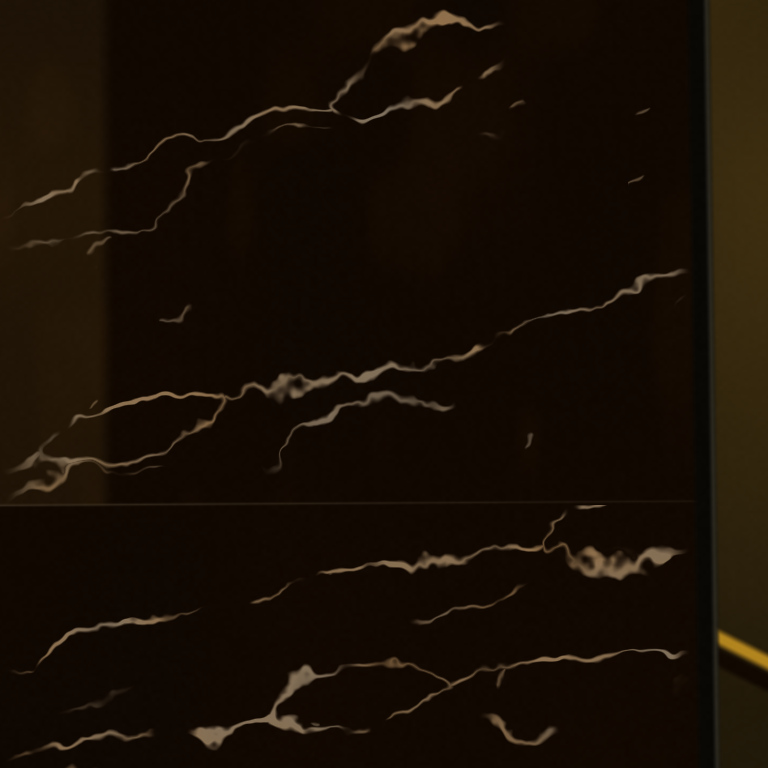
Write a WebGL 2 fragment shader that draws this texture.

```glsl
#version 300 es
precision highp float;
// Polished black marble slabs with broken pale veins, a joint and a dim olive border.

#define BASE vec3(0.064, 0.030, 0.004)
#define VEIN_COLOR vec3(0.53, 0.45, 0.35)
#define OLIVE vec3(0.195, 0.146, 0.050)
#define REFLECTION vec3(0.125, 0.080, 0.025)
#define JOINT_Y 0.342
#define EDGE_X 0.927
#define VEIN_WIDTH 0.0036
#define SOFTNESS 0.0027
#define WARP 0.055
#define VEIN_COUNT 4

uniform vec2 u_resolution;
out vec4 fragColor;

float hash(vec2 p) {
  return fract(sin(dot(p, vec2(127.1, 311.7))) * 43758.55);
}

float noise(vec2 p) {
  vec2 i = floor(p), f = fract(p);
  f = f * f * (3.0 - 2.0 * f);
  return mix(mix(hash(i), hash(i + vec2(1, 0)), f.x),
             mix(hash(i + vec2(0, 1)), hash(i + vec2(1, 1)), f.x), f.y);
}

vec2 noise2(vec2 p) {
  return vec2(noise(p), noise(p + 37.3)) - 0.5;
}

// Soft-edged stroke coverage for a distance and a half width.
float stroke(float d, float halfWidth, float soft) {
  return 1.0 - smoothstep(halfWidth - soft, halfWidth + soft, d);
}

// Bends straight lines into jagged mineral paths.
vec2 crumple(vec2 p, float seed) {
  return p + WARP * noise2(p * 6.0 + seed)
           + 0.030 * noise2(p * 20.0 + seed)
           + 0.013 * noise2(p * 52.0 + seed)
           + 0.005 * noise2(p * 110.0 + seed);
}

// Approximate distance to an ellipse outline; negative inside.
float ellipse(vec2 q, vec2 r) {
  float k = length(q / r);
  return k * (k - 1.0) / max(length(q / (r * r)), 0.001);
}

// One rising vein: a main strand that splits around a loop, and a broken side strand.
float vein(vec2 uv, float i, float soft) {
  float seed = 13.7 * i + 4.1;
  vec2 p = crumple(uv, seed);
  float slope = 0.17 + 0.06 * i;
  float start = 0.09 * i + 0.05 * i * i;
  vec2 along = normalize(vec2(1.0, slope));
  vec2 across = vec2(-along.y, along.x);

  float loopX = fract(0.46 + 0.36 * i);
  vec2 q = p - vec2(loopX, start + slope * loopX);
  q = vec2(dot(q, along), dot(q, across));
  float loopEdge = ellipse(q, vec2(0.12, 0.040));
  float strand = loopEdge > 0.0 ? abs(q.y) : 1.0;

  // Thickness swells into knots and frays into gaps.
  float swell = 0.6 * noise(uv * 18.0 + seed) + 0.4 * noise(uv * 48.0 + seed);
  float width = VEIN_WIDTH * (0.30 + 2.1 * swell * swell);
  float patches = 0.55 * noise(uv * 12.0 + seed * 3.0) + 0.45 * noise(uv * 42.0 + seed);
  float main = stroke(min(strand, abs(loopEdge)), width, soft) * smoothstep(0.27, 0.46, patches);

  float sideGaps = smoothstep(0.50, 0.64, 0.6 * noise(uv * 8.0 + seed * 5.0) + 0.4 * patches);
  float sideDistance = abs(q.y + 0.060 + 0.030 * sin(q.x * 14.0 + seed));
  float side = stroke(sideDistance, width * 0.8, soft) * sideGaps * 0.8;

  float last = i > 2.5 ? 0.66 : 0.90;
  float extent = smoothstep(0.0, 0.06, uv.x) * (1.0 - smoothstep(last - 0.03, last, uv.x));
  float panel = i < 1.5 ? step(uv.y, JOINT_Y) : step(JOINT_Y, uv.y);
  return max(main, side) * extent * panel * (0.50 + 0.85 * swell);
}

// Sparse slanted chips scattered over a jittered grid.
float flecks(vec2 uv, float soft) {
  vec2 cell = floor(uv * 11.0);
  vec2 jitter = 0.3 + 0.4 * vec2(hash(cell), hash(cell + 5.0));
  vec2 q = crumple(uv, 2.0) - (cell + jitter) / 11.0;
  q = vec2(q.x + 0.6 * q.y, q.y - 0.6 * q.x);
  return stroke(ellipse(q, vec2(0.010, 0.003)), 0.0, soft) * step(0.90, hash(cell + 9.0));
}

void main() {
  vec2 uv = gl_FragCoord.xy / u_resolution;
  float soft = max(SOFTNESS, 1.0 / u_resolution.y);
  float upper = smoothstep(-soft, soft, uv.y - JOINT_Y);
  float cloud = noise(uv * vec2(5.0, 4.0) + 8.0);

  // Polished stone with a faint reflection along the upper left.
  vec3 color = BASE * (0.9 + 0.2 * cloud);
  float sheen = (1.0 - smoothstep(0.125, 0.150, uv.x)) * upper;
  color = mix(color, REFLECTION * (0.8 + 0.4 * cloud), sheen * 0.9);
  color += vec3(0.018, 0.010, 0.003) * upper * smoothstep(0.6, 0.9, noise(uv * vec2(16.0, 7.0)));

  // Veins and chips, tinted from amber to pale grey.
  float mineral = 0.55 * flecks(uv, soft);
  for (int i = 0; i < VEIN_COUNT; i++) mineral = max(mineral, vein(uv, float(i), soft));
  vec3 tint = VEIN_COLOR * mix(vec3(1.08, 0.97, 0.80), vec3(0.92, 0.97, 1.05), noise(uv * 14.0));
  color = mix(color, tint, clamp(mineral, 0.0, 1.0));

  // Thin joint between the slabs.
  float joint = stroke(abs(uv.y - JOINT_Y - 0.006 * uv.x), 0.0007, soft);
  color = mix(color, vec3(0.28, 0.23, 0.16), joint * (0.85 - 0.6 * uv.x));

  // Dark slab edge, grey rim and the olive border beyond.
  float side = uv.x - EDGE_X + 0.014 * (uv.y - 0.5);
  color = mix(color, vec3(0.035, 0.030, 0.018), smoothstep(-0.030, -0.018, side));
  float fade = mix(0.62, 1.05, smoothstep(0.05, 0.65, uv.y)) * (0.85 + 0.3 * cloud);
  vec3 border = OLIVE * fade;
  float trim = uv.y - 0.165 + 0.50 * (uv.x - 0.945);
  border = mix(border, BASE, stroke(abs(trim + 0.026), 0.012, 0.006));
  border = mix(border, vec3(0.70, 0.52, 0.12), stroke(abs(trim), 0.009, 0.006));
  color = mix(color, border, smoothstep(-0.003, 0.008, side));
  color = mix(color, vec3(0.19, 0.18, 0.14), 0.8 * stroke(abs(side), 0.003, 0.004));

  color += 0.008 * (noise(uv * 180.0) - 0.5);
  fragColor = vec4(color, 1.0);
}
```
